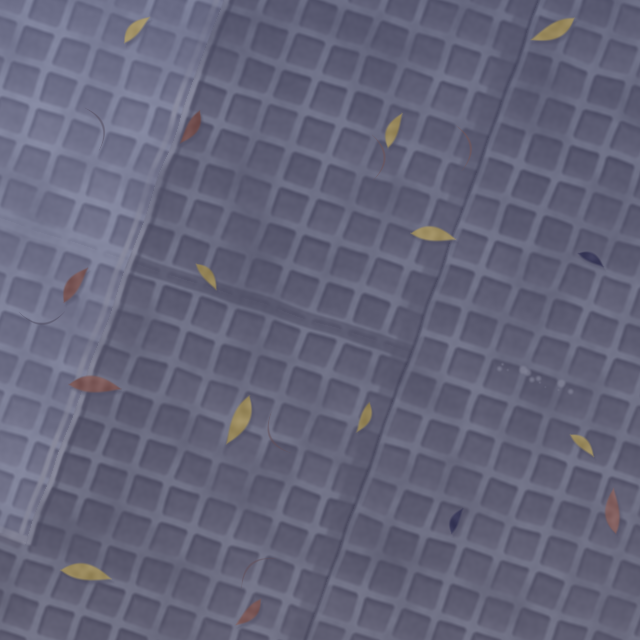
This texture is drawn by a three.js fragment shader. Its source:

```glsl
// Tilted waffle-tread paving: three slabs of recessed square cells between pale
// ridges, with seams, worn patches and fallen leaves. Cells come from an oblique
// repeat, wear from gradient noise, and litter from hashed loops.
varying vec2 vUv;

const float PITCH = 0.0592;       // cell spacing
const float LEFT_SEAM = -0.014;   // seam positions along the slanted across axis
const float RIGHT_SEAM = 0.449;
const float LIP = 0.160;          // lower end of the left slab
const float CROSS_SEAM = 0.626;   // flat strip between rows

const vec3 PANE = vec3(0.362, 0.362, 0.448);
const vec3 RIDGE = vec3(0.440, 0.448, 0.532);
const vec3 SHADOW = vec3(0.290, 0.290, 0.380);
const vec3 PALE = vec3(0.530, 0.535, 0.610);
const vec3 YELLOW = vec3(0.620, 0.550, 0.350);
const vec3 RUSSET = vec3(0.480, 0.330, 0.320);
const vec3 NAVY = vec3(0.180, 0.180, 0.310);

float hash(vec2 p) {
  return fract(sin(dot(p, vec2(127.1, 311.7))) * 43758.5);
}

vec2 hash2(vec2 p) {
  return vec2(hash(p), hash(p + 37.3));
}

float gradDot(vec2 cell, vec2 corner, vec2 f) {
  float a = 6.2832 * hash(cell + corner);
  return dot(vec2(cos(a), sin(a)), f - corner);
}

float noise(vec2 p) {
  vec2 i = floor(p), f = fract(p);
  vec2 u = f * f * f * (f * (f * 6.0 - 15.0) + 10.0);
  float low = mix(gradDot(i, vec2(0, 0), f), gradDot(i, vec2(1, 0), f), u.x);
  float high = mix(gradDot(i, vec2(0, 1), f), gradDot(i, vec2(1, 1), f), u.x);
  return mix(low, high, u.y);
}

float fbm(vec2 p) {
  return noise(p) + 0.5 * noise(p * 2.1 + 5.2) + 0.25 * noise(p * 4.3 + 9.7);
}

float band(float x, float center, float halfWidth, float soft) {
  return 1.0 - smoothstep(halfWidth - soft, halfWidth + soft, abs(x - center));
}

float roundBox(vec2 p, float halfSize, float radius) {
  vec2 d = abs(p) - halfSize + radius;
  return length(max(d, 0.0)) + min(max(d.x, d.y), 0.0) - radius;
}

// Lens shape with an optional bend, cut off at its tips; negative inside.
float leafDist(vec2 p, float angle, float len, float width, float bend) {
  float c = cos(angle), s = sin(angle);
  vec2 q = vec2(c * p.x + s * p.y, c * p.y - s * p.x);
  float x = clamp(q.x / len, -1.0, 1.0);
  float side = abs(q.y + bend * (x * x - 0.5)) - width * (1.0 - x * x) * (1.0 - 0.25 * x);
  return max(side, abs(q.x) - len);
}

float cover(float d, float soft) {
  return 1.0 - smoothstep(-soft, soft, d);
}

// Recessed cells, shaded along their upper and left walls.
vec3 tread(vec2 st, vec2 origin, float wear) {
  vec2 g = (st - origin) / PITCH;
  vec2 q = fract(g) - 0.5;
  float inside = cover(roundBox(q, 0.405, 0.10), 0.06);
  float wall = max(smoothstep(0.18, 0.40, q.y), smoothstep(0.24, 0.41, -q.x));
  vec3 pane = PANE + 0.024 * (hash(floor(g)) - 0.5);
  pane = mix(pane, SHADOW, wall * (0.65 + 0.5 * wear));
  pane += 0.025 * smoothstep(0.05, 0.4, -q.y);
  return mix(mix(RIDGE, PANE, clamp(0.15 - 0.7 * wear, 0.0, 0.6)), pane, inside);
}

vec3 paving(vec2 p) {
  vec2 w = p + 0.004 * vec2(noise(p * 13.0), noise(p * 13.0 + 40.0));
  vec2 st = vec2(dot(w, vec2(0.940, -0.342)), dot(w, vec2(0.309, 0.951)));
  float wear = fbm(p * 9.0);
  float onLeft = smoothstep(-0.002, 0.002, LEFT_SEAM - st.x) * smoothstep(-0.002, 0.002, st.y - LIP);
  float onRight = step(RIGHT_SEAM, st.x);

  // each slab starts its own rows and columns
  vec2 origin = vec2(LEFT_SEAM, st.y > CROSS_SEAM ? 0.637 : 0.614);
  if (onLeft > 0.5) origin.x = LEFT_SEAM - 0.046;
  if (onRight > 0.5) origin = vec2(RIGHT_SEAM, 0.544);
  vec3 col = tread(st, origin, wear);

  // flat cross strip, then the dark groove and its pale lip
  float strip = band(st.y, CROSS_SEAM, 0.012, 0.003) * (1.0 - onRight);
  col = mix(col, mix(PANE - 0.025, RIDGE, onLeft), 0.75 * strip);
  col = mix(col, PANE - 0.02, 0.55 * band(st.x, 0.434, 0.012, 0.004));
  col = mix(col, SHADOW - 0.02, 0.7 * band(st.x, RIGHT_SEAM, 0.003, 0.003));
  col = mix(col, RIDGE, 0.7 * band(st.x, RIGHT_SEAM + 0.008, 0.003, 0.003));

  // lighter left slab with a raised double edge
  col += onLeft * vec3(0.065, 0.070, 0.080);
  float above = smoothstep(LIP - 0.006, LIP, st.y);
  float edge = max(band(st.x, -0.025, 0.004, 0.003), band(st.x, -0.010, 0.004, 0.003)) * above;
  float lip = band(st.y, LIP + 0.003, 0.007, 0.003) * step(st.x, LEFT_SEAM);
  col = mix(col, PALE, max(edge, lip) * clamp(0.75 + wear, 0.3, 1.0));
  col = mix(col, SHADOW, 0.5 * band(st.x, -0.001, 0.003, 0.003) * above);

  // broad stains and fine grit
  col += 0.022 * fbm(p * 3.2 + 7.0) + 0.020 * wear + 0.014 * noise(p * 95.0);
  return col + vec3(0.012, 0.006, -0.006) * (0.5 - p.y);
}

vec3 litter(vec3 col, vec2 p) {
  // one leaf in each square of a jittered 4 by 4 layout
  for (int i = 0; i < 16; i++) {
    vec2 id = vec2(mod(float(i), 4.0), floor(float(i) / 4.0));
    vec2 r = hash2(id + 3.7), k = hash2(id + 81.4);
    vec2 q = p - (id + 0.12 + 0.76 * r) / 4.0;
    float len = mix(0.020, 0.042, k.x), angle = 6.2832 * hash(id + 19.6);
    vec3 tint = k.y < 0.55 ? YELLOW : (k.y < 0.86 ? RUSSET : NAVY);
    tint += 0.10 * noise(p * 60.0) + 0.08 * (r.x - 0.5);
    float d = leafDist(q, angle, len, len * 0.31, 0.004);
    float shade = leafDist(q + vec2(-0.003, 0.005), angle, len, len * 0.34, 0.004);
    col = mix(col, SHADOW, 0.4 * cover(shade, 0.004));
    col = mix(col, tint, 0.9 * cover(d, 0.0025));
  }
  // curled twigs and a trail of pale crumbs
  for (int i = 0; i < 12; i++) {
    float n = float(i);
    vec2 r = hash2(vec2(n, 52.0));
    float twig = leafDist(p - r * vec2(0.75, 1.0), 6.2832 * r.y, 0.035, 0.0016, 0.018);
    col = mix(col, mix(SHADOW, RUSSET, r.x), 0.55 * cover(twig, 0.0015) * step(n, 5.0));
    vec2 spot = mix(vec2(0.78, 0.43), vec2(0.89, 0.385), n / 11.0) + 0.016 * (r - 0.5);
    col = mix(col, PALE, 0.6 * cover(length(p - spot) - 0.006 * r.x, 0.003));
  }
  return col;
}

void main() {
  gl_FragColor = vec4(clamp(litter(paving(vUv), vUv), 0.0, 1.0), 1.0);
}
```
